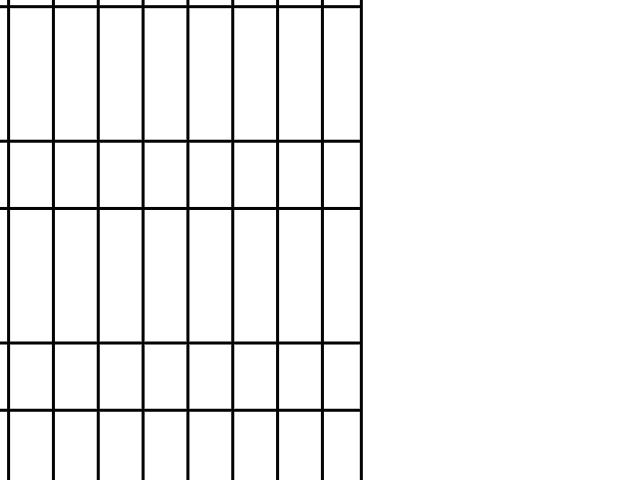
A Shadertoy shader for this pattern:

```glsl
// Black ruled grid of alternating tall and short cells, closed by a right border on white.
#define CELL_WIDTH 0.0934
#define FIRST_COLUMN 0.0179
#define ROW_PERIOD 0.4204
#define SHORT_ROW 0.1401
#define FIRST_ROW 0.1453
#define RIGHT_EDGE 0.7528
#define LINE_WIDTH 0.0063
#define INK vec3(0.01)
#define PAPER vec3(1.0)

// Distance to the nearest of evenly spaced lines, one of them at zero.
float repeatedLine(float x, float period) {
    return abs(x - period * round(x / period));
}

// Antialiased coverage of a signed distance over one pixel.
float coverage(float d, float pixel) {
    return clamp(0.5 - d / pixel, 0.0, 1.0);
}

void mainImage(out vec4 fragColor, in vec2 fragCoord) {
    float pixel = 1.0 / iResolution.y;
    vec2 p = fragCoord * pixel;
    float halfWidth = 0.5 * LINE_WIDTH;

    // Even columns, and two interleaved sets of rows
    float columns = repeatedLine(p.x - FIRST_COLUMN, CELL_WIDTH);
    float rows = min(repeatedLine(p.y - FIRST_ROW, ROW_PERIOD),
                     repeatedLine(p.y - FIRST_ROW - SHORT_ROW, ROW_PERIOD));

    // Clip the grid at the border, then add the border itself
    float grid = max(min(columns, rows) - halfWidth, p.x - RIGHT_EDGE);
    float border = abs(p.x - RIGHT_EDGE) - halfWidth;

    float ink = coverage(min(grid, border), pixel);
    fragColor = vec4(mix(PAPER, INK, ink), 1.0);
}
```
